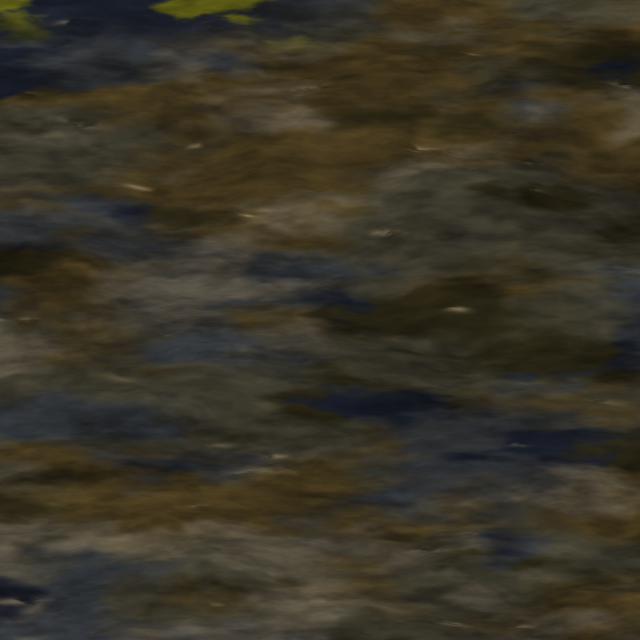
Reproduce this texture procedurally as a WebGL 1 fragment shader.

```glsl
precision highp float;
// Shallow stream over a brown bed: soft, sideways-stretched noise layers mix
// bed, slate reflections, troughs and pale ripples under a fine streaky grain.
// Scattered tapered glints and a mossy bank along the upper left finish it.
uniform vec2 u_resolution;

const vec3 BROWN = vec3(0.245, 0.200, 0.105);
const vec3 OLIVE = vec3(0.220, 0.210, 0.165);
const vec3 SLATE = vec3(0.170, 0.185, 0.205);
const vec3 SHADE = vec3(0.130, 0.115, 0.060);
const vec3 NAVY  = vec3(0.075, 0.090, 0.130);
const vec3 PALE  = vec3(0.335, 0.305, 0.250);
const vec3 GLINT = vec3(0.600, 0.530, 0.410);
const vec3 MOSS  = vec3(0.330, 0.330, 0.060);

const vec2 PATCH_SCALE  = vec2(2.6, 9.0);    // broad colour areas
const vec2 RIPPLE_SCALE = vec2(6.0, 27.0);   // wavelets
const vec2 GRAIN_SCALE  = vec2(24.0, 85.0);  // fine streaks
const vec2 GLINT_GRID   = vec2(7.0, 18.0);
const float GLINT_SHARE = 0.30;
const float WARP = 0.045;
const float RIPPLE_CONTRAST = 0.75;
const float GRAIN_CONTRAST = 0.55;

float hash(vec2 p) {
  vec3 q = fract(vec3(p.xyx) * 0.1031);
  q += dot(q, q.yzx + 33.33);
  return fract((q.x + q.y) * q.z);
}

float noise(vec2 p) {
  vec2 i = floor(p), f = fract(p);
  f = f * f * f * (f * (f * 6.0 - 15.0) + 10.0);
  float low = mix(hash(i), hash(i + vec2(1.0, 0.0)), f.x);
  float high = mix(hash(i + vec2(0.0, 1.0)), hash(i + 1.0), f.x);
  return mix(low, high, f.y);
}

// Fractal noise, averaging 0.5; each octave is slightly rotated.
float fbm(vec2 p) {
  float sum = 0.0, weight = 0.5;
  for (int i = 0; i < 5; i++) {
    sum += weight * noise(p);
    p = mat2(0.98, 0.17, -0.17, 0.98) * p * 2.03 + 17.3;
    weight *= 0.5;
  }
  return sum / 0.96875;
}

// Short, slightly tilted streaks scattered over a jittered grid.
float glints(vec2 p) {
  vec2 home = floor(p * GLINT_GRID);
  float light = 0.0;
  for (int y = -1; y <= 1; y++) {
    for (int x = -1; x <= 1; x++) {
      vec2 cell = home + vec2(float(x), float(y)) + 50.0;
      float present = step(hash(cell + 3.7), GLINT_SHARE);
      vec2 jitter = vec2(hash(cell + 11.1), hash(cell + 23.9));
      vec2 d = p - (cell - 50.0 + jitter) / GLINT_GRID;
      float size = hash(cell + 41.3);
      d.y += d.x * (hash(cell + 57.7) - 0.4) * 0.35;
      d /= vec2(mix(0.018, 0.065, size * size), mix(0.003, 0.007, size));
      float streak = exp(-dot(d, d) * 1.6);
      light += present * streak * mix(0.3, 1.0, hash(cell + 71.9));
    }
  }
  return min(light, 1.0);
}

void main() {
  vec2 uv = gl_FragCoord.xy / u_resolution;

  // Bend the flow so that the streaks rise and dip.
  vec2 p = uv;
  p.y += WARP * (fbm(uv * vec2(4.0, 7.0) + 5.0) - 0.5);
  p.x += WARP * (fbm(uv * vec2(5.0, 12.0) + 31.0) - 0.5);

  vec2 q = p * PATCH_SCALE;
  float ripple = fbm(p * RIPPLE_SCALE + 83.0);
  float grain = fbm(p * GRAIN_SCALE + 7.0);

  // Bed, reflected sky, troughs and pale wavelets.
  float slate = smoothstep(0.52, 0.68, fbm(q + 43.0));
  float trough = smoothstep(0.54, 0.71, fbm(q * vec2(1.3, 1.5) + 61.0));
  float pale = smoothstep(0.55, 0.75, fbm(q * vec2(1.7, 1.5) + 97.0));
  vec3 color = mix(BROWN, OLIVE, smoothstep(0.40, 0.58, fbm(q + 19.0)));
  color = mix(color, SLATE, slate * 0.9);
  color = mix(color, PALE, pale * 0.75);
  color = mix(color, mix(SHADE, NAVY, smoothstep(0.1, 0.6, slate)), trough * 0.9);

  // Mossy bank with dark hollows.
  float bank = smoothstep(0.92, 0.98, uv.y + 0.10 * (fbm(uv * vec2(6.0, 9.0)) - 0.5));
  bank *= 1.0 - smoothstep(0.35, 0.60, uv.x);
  float hollow = smoothstep(0.46, 0.60, fbm(p * vec2(6.0, 20.0) + 29.0));
  color = mix(color, mix(MOSS, NAVY, hollow), bank * 0.85);

  // Wavelet shading and fine grain.
  color *= 1.0 + RIPPLE_CONTRAST * (ripple - 0.5) + GRAIN_CONTRAST * (grain - 0.5);

  // Glints, broken up by the grain.
  float broken = smoothstep(0.30, 0.62, grain);
  color = mix(color, GLINT, glints(p) * broken * 0.75);

  gl_FragColor = vec4(color, 1.0);
}
```
